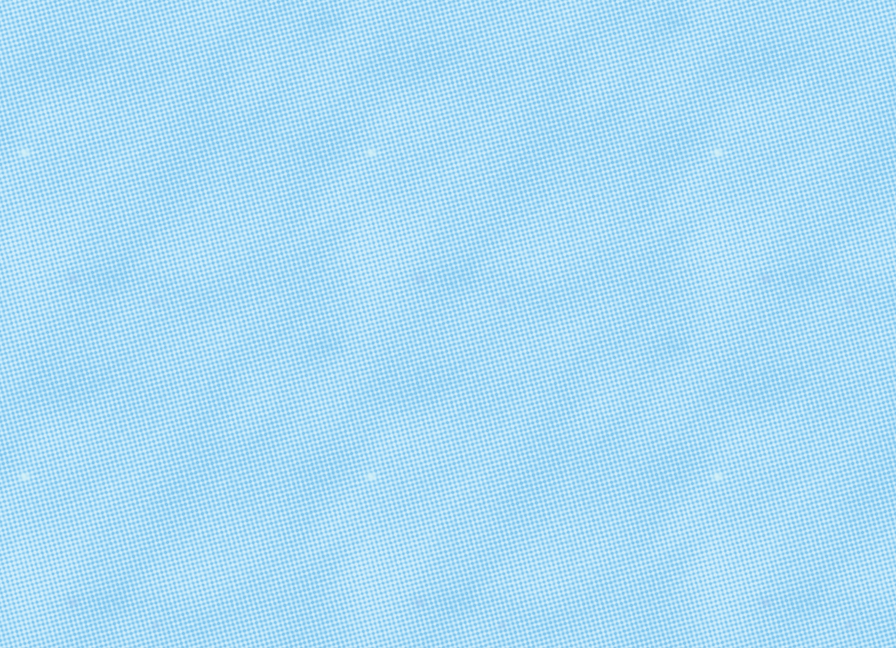
Reproduce this texture procedurally as a Shadertoy shader.

```glsl
#define REPEATS vec2(2.586, 2.0)
#define ROW_WAVES vec2(73.0, 19.0)
#define COLUMN_WAVES vec2(-20.0, 68.0)
#define SCREEN_CONTRAST 1.0
#define CLOUD_CONTRAST 0.46
#define GRAIN_CONTRAST 1.0
#define DARK_BLUE vec3(0.55, 0.80, 0.94)
#define SKY_BLUE vec3(0.66, 0.86, 0.97)
#define PALE_BLUE vec3(0.77, 0.91, 0.98)
#define SPOT_WHITE vec3(0.84, 0.95, 0.97)
#define SPECK_VIOLET vec3(0.60, 0.74, 0.92)

const float PI = 3.14159;

vec2 gradientAt(vec2 cell, vec2 period) {
    vec3 h = fract(mod(cell, period).xyx * vec3(0.1031, 0.1030, 0.0973));
    h += dot(h, h.yzx + 33.33);
    float angle = 2.0 * PI * fract((h.x + h.y) * h.z);
    return vec2(cos(angle), sin(angle));
}

// Gradient noise that wraps after a whole number of cells
float gradientNoise(vec2 p, vec2 period) {
    vec2 i = floor(p), f = p - i;
    vec2 s = f * f * f * (f * (f * 6.0 - 15.0) + 10.0);
    vec2 e = vec2(1.0, 0.0);
    float a = dot(gradientAt(i, period), f);
    float b = dot(gradientAt(i + e, period), f - e);
    float c = dot(gradientAt(i + e.yx, period), f - e.yx);
    float d = dot(gradientAt(i + 1.0, period), f - 1.0);
    return mix(mix(a, b, s.x), mix(c, d, s.x), s.y);
}

float clouds(vec2 tile) {
    // An integer shear slants the streaks and keeps the tile seamless
    vec2 slanted = vec2(tile.x, tile.y - tile.x);
    vec2 cells = vec2(3.0, 4.0);
    float sum = 0.0, weight = 1.0;
    for (int octave = 0; octave < 4; octave++) {
        sum += weight * gradientNoise(slanted * cells, cells);
        cells *= 2.0;
        weight *= 0.5;
    }
    return sum;
}

// Soft elliptical patch, repeated once per tile
float patchAt(vec2 tile, vec2 center, vec2 radius) {
    vec2 d = (fract(tile - center + 0.5) - 0.5) / radius;
    return exp(-dot(d, d));
}

// Cosine wave averaged over the pixel footprint
float filteredWave(float cycles) {
    float width = PI * clamp(fwidth(cycles), 0.001, 1.0);
    return cos(2.0 * PI * cycles) * sin(width) / width;
}

void mainImage(out vec4 fragColor, in vec2 fragCoord) {
    vec2 tile = fragCoord / iResolution.xy * REPEATS;

    // Tilted halftone screen: dark dots between pale lines
    float rowWave = filteredWave(dot(tile, ROW_WAVES));
    float columnWave = filteredWave(dot(tile, COLUMN_WAVES));
    float tone = SCREEN_CONTRAST * (rowWave + columnWave - 0.15 * rowWave * columnWave);

    // Uneven ink and paper grain
    vec2 grainCells = vec2(110.0, 103.0);
    tone += CLOUD_CONTRAST * clouds(tile);
    tone += GRAIN_CONTRAST * gradientNoise(tile * grainCells, grainCells);

    // Pale fold at the tile's side, darker creases and smudge
    tone += 0.30 * patchAt(tile, vec2(0.04, 0.27), vec2(0.07, 0.13));
    tone += 0.18 * patchAt(tile, vec2(0.10, 0.65), vec2(0.16, 0.07));
    float arch = 0.14 - 0.8 * pow(fract(tile.x) - 0.32, 2.0);
    tone -= 0.28 * patchAt(tile, vec2(0.40, arch), vec2(0.22, 0.05));
    tone -= 0.22 * patchAt(tile, vec2(0.24, 0.80), vec2(0.14, 0.07));
    tone -= 0.30 * patchAt(tile, vec2(0.95, 0.93), vec2(0.05, 0.025));

    // Ink ramp
    vec3 color = mix(SKY_BLUE, tone < 0.0 ? DARK_BLUE : PALE_BLUE,
                     min(abs(tone), 1.5));

    // Worn spot and faint specks
    color = mix(color, SPOT_WHITE, 0.85 * patchAt(tile, vec2(0.071, 0.529), vec2(0.014, 0.012)));
    color = mix(color, SPECK_VIOLET, 0.35 * patchAt(tile, vec2(0.21, 0.14), vec2(0.014)));
    color = mix(color, SPECK_VIOLET, 0.30 * patchAt(tile, vec2(0.45, 0.07), vec2(0.012)));

    fragColor = vec4(clamp(color, 0.0, 1.0), 1.0);
}
```
